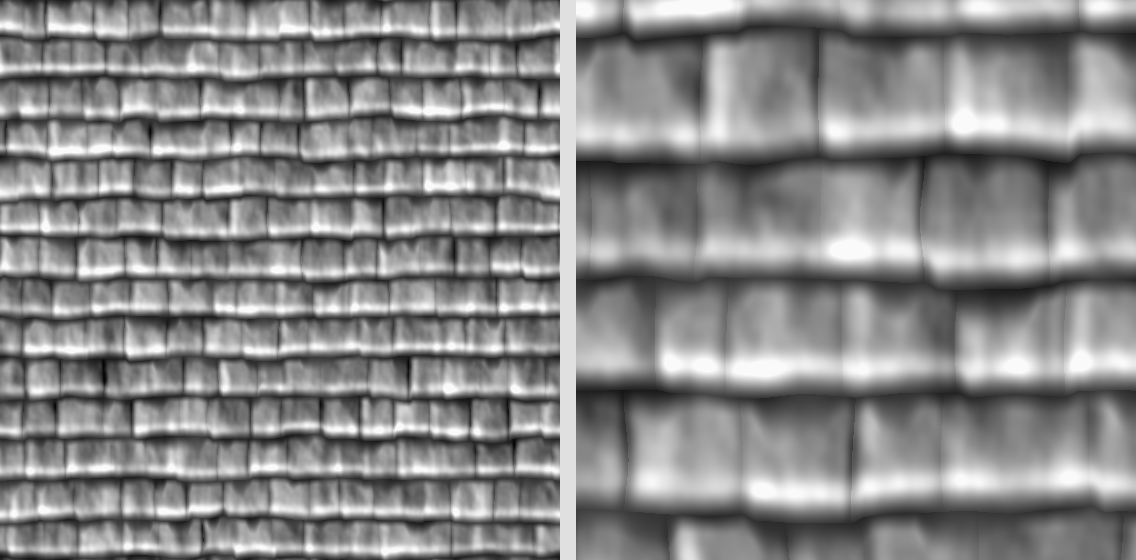
Left, the full canvas; right, a detail of the centre.
Write a three.js fragment shader that draws this texture map.

```glsl
varying vec2 vUv;

const vec2 GRID = vec2(15.0, 14.0); // shingles across, courses up

float hash(vec2 p) {
  vec3 q = fract(p.xyx * vec3(0.1031, 0.1030, 0.0973));
  q += dot(q, q.yzx + 33.33);
  return fract((q.x + q.y) * q.z);
}

// Value noise over the unit square, wrapping after a whole number of cells
float noise(vec2 uv, vec2 cells) {
  vec2 p = uv * cells;
  vec2 i = floor(p);
  vec2 f = p - i;
  f = f * f * (3.0 - 2.0 * f);
  vec2 a = mod(i, cells);
  vec2 b = mod(i + 1.0, cells);
  return mix(mix(hash(a), hash(vec2(b.x, a.y)), f.x),
             mix(hash(vec2(a.x, b.y)), hash(b), f.x), f.y);
}

float bell(float x, float width) {
  return exp(-x * x / (width * width));
}

float joint(float i, float row) {
  return i + 0.42 * hash(vec2(mod(i, GRID.x) + 40.0, row));
}

// Returns lower edge offset, tone, joint shading and lip brightness
vec4 shingle(float x, float row) {
  row = mod(row, GRID.y);
  x += GRID.x * hash(vec2(row, 71.0));
  float i = floor(x);
  if (x < joint(i, row)) i -= 1.0;
  float left = x - joint(i, row);
  float right = joint(i + 1.0, row) - x;
  vec2 id = vec2(mod(i, GRID.x), row);
  vec2 before = vec2(mod(i - 1.0, GRID.x), row);
  vec2 after = vec2(mod(i + 1.0, GRID.x), row);

  // Ease every property across the left joint
  float ease = smoothstep(0.0, 0.14, left);
  float offset = mix(hash(before + 7.0), hash(id + 7.0), ease);
  float tone = mix(hash(before + 19.0), hash(id + 19.0), ease);
  float lip = mix(hash(before + 31.0), hash(id + 31.0), ease);

  // Soft crease with a lit flank; some joints nearly vanish
  float here = hash(id + 53.0);
  float next = hash(after + 53.0);
  float crease = 0.17 * bell(left - 0.17, 0.1) * hash(id + 67.0)
               - 0.24 * here * bell(left, 0.065)
               - 0.24 * next * bell(right, 0.065)
               - 0.1 * next * bell(right, 0.2);
  return vec4(0.1 * offset, tone - 0.5, crease, lip);
}

float bump(vec2 uv) {
  return 0.55 * noise(uv, vec2(46.0, 34.0))
       + 0.25 * noise(uv, vec2(86.0, 50.0))
       + 0.09 * noise(uv, vec2(150.0, 110.0));
}

void main() {
  // Hand-laid wobble of courses and joints
  vec2 p = vUv * GRID;
  p.y += 0.02 + 0.15 * (noise(vUv, vec2(9.0, 14.0)) - 0.5)
       + 0.06 * (noise(vUv, vec2(32.0, 14.0)) - 0.5);
  p.x += 0.06 * (noise(vUv, vec2(30.0, 28.0)) - 0.5);

  // Find the course in view and the one overlapping it from above
  float row = floor(p.y);
  vec4 tile = shingle(p.x, row);
  vec4 above;
  if (p.y - row < tile.x) {
    above = tile;
    row -= 1.0;
    tile = shingle(p.x, row);
  } else {
    above = shingle(p.x, row + 1.0);
  }
  float rise = p.y - row - tile.x;
  float drop = row + 1.0 + above.x - p.y;

  // Sloping face, weathered relief lit from the lower left
  float relief = bump(vUv) - bump(vUv + vec2(0.006, 0.006));
  float shade = mix(0.7, 0.44, rise) + 0.14 * tile.y + tile.z;
  shade += 0.42 * relief + 0.22 * (noise(vUv, vec2(40.0, 26.0)) - 0.5);
  shade += 0.22 * (noise(vUv, vec2(62.0, 18.0)) - 0.5);

  // Bright rounded lip and the soft gap below it
  shade += (0.1 + 0.22 * tile.w) * bell(rise - 0.25, 0.12);
  float gap = 0.07 + 0.16 * noise(vUv, vec2(34.0, 14.0));
  shade = mix(gap, shade, smoothstep(-0.06, 0.23, rise));

  // Uneven shadow pooled under the overlapping course
  float pool = noise(vec2(vUv.x, row / GRID.y), vec2(42.0, 14.0));
  float depth = 0.17 + 0.27 * smoothstep(0.4, 0.95, pool);
  shade = mix(gap, shade, smoothstep(-0.06, depth, drop));

  gl_FragColor = vec4(vec3(clamp(shade, 0.03, 0.98)), 1.0);
}
```
